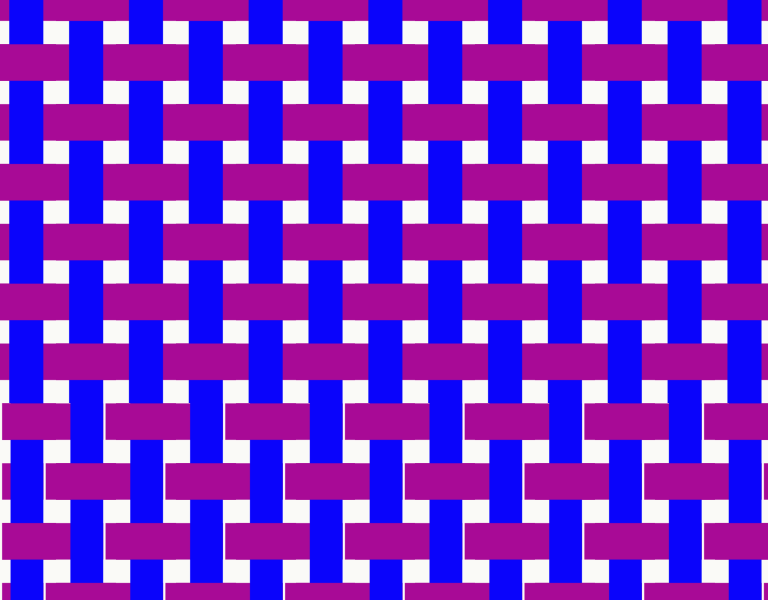
Write a WebGL 1 fragment shader that draws this pattern.

```glsl
precision highp float;
// Plain weave of blue vertical and magenta horizontal bands on white, slightly misregistered below a seam.

uniform vec2 u_resolution;

const vec3 WHITE = vec3(0.98, 0.98, 0.97);
const vec3 BLUE = vec3(0.04, 0.015, 0.985);
const vec3 MAGENTA = vec3(0.66, 0.04, 0.59);

// Lengths are fractions of the canvas height.
const float PITCH = 0.09975;
const vec2 FIRST_CROSSING = vec2(0.0438, 0.1042);
const float COLUMN_HALF = 0.0284;
const float ROW_HALF = 0.0304;
const float SEAM = 0.671;
const float COLUMN_TRIM = 0.0022;
const float GAP_WIDTH = 0.0040;
const float MARGIN = 0.0035;

// Soft-edged interval from lo to hi.
float band(float x, float lo, float hi, float blur) {
  return smoothstep(lo - blur, lo + blur, x)
       * (1.0 - smoothstep(hi - blur, hi + blur, x));
}

vec3 weave(vec2 p, float blur) {
  // Nearest crossing, counted from the upper left.
  vec2 grid = (p - FIRST_CROSSING) / PITCH;
  vec2 cell = floor(grid + 0.5);
  vec2 local = (grid - cell) * PITCH;
  float blueOnTop = mod(cell.x + cell.y, 2.0);
  float worn = step(SEAM, p.y);

  float column = band(local.x, -COLUMN_HALF + COLUMN_TRIM * worn, COLUMN_HALF, blur);
  float row = band(local.y, -ROW_HALF, ROW_HALF, blur);

  // Below the seam, pale slits open right of the upper blue bands and at the left border.
  float slit = worn * blueOnTop * band(local.x, COLUMN_HALF, COLUMN_HALF + GAP_WIDTH, blur);
  float border = worn * (1.0 - smoothstep(MARGIN - blur, MARGIN + blur, p.x));

  // Layers from back to front.
  vec3 color = mix(WHITE, MAGENTA, row);
  color = mix(color, WHITE, slit);
  color = mix(color, BLUE, column);
  color = mix(color, MAGENTA, row * (1.0 - blueOnTop));
  return mix(color, WHITE, border);
}

void main() {
  vec2 p = gl_FragCoord.xy / u_resolution.y;
  p.y = 1.0 - p.y;
  float blur = max(0.0013, 0.6 / u_resolution.y);
  gl_FragColor = vec4(weave(p, blur), 1.0);
}
```
